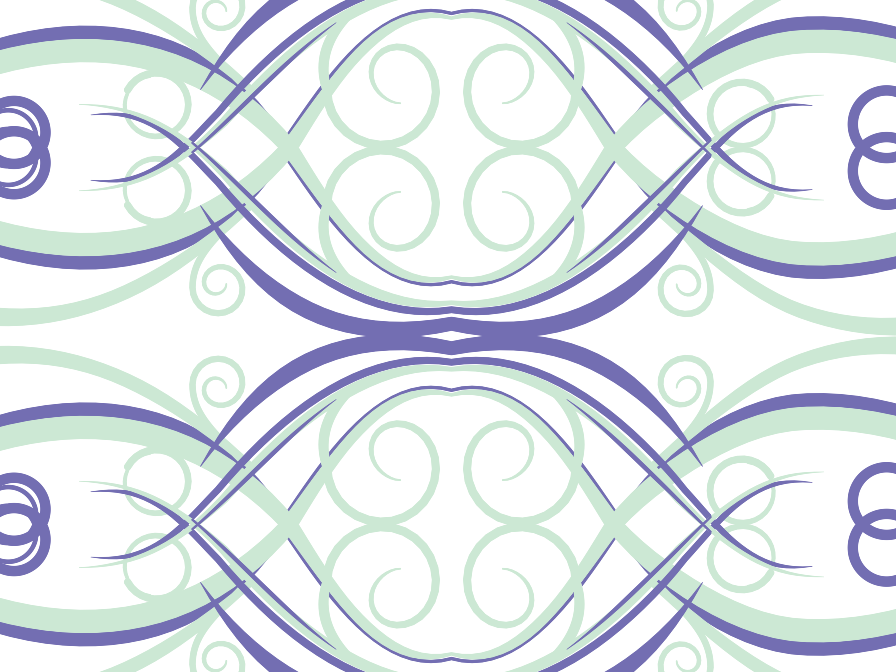
Reproduce this pattern procedurally as a Shadertoy shader.

```glsl
const vec3 WHITE = vec3(1.0);
const vec3 MINT = vec3(0.80, 0.91, 0.83);
const vec3 VIOLET = vec3(0.45, 0.43, 0.70);
const float CANVAS_HEIGHT = 576.0;
const float REPEAT_HEIGHT = 323.0;
const float AXIS_X = 387.0;
const float TAU = 6.2831853;

// Distance to a segment whose half width changes from ra to rb
float taperedSegment(vec2 p, vec2 a, vec2 b, float ra, float rb) {
    vec2 ab = b - a;
    float h = clamp(dot(p - a, ab) / dot(ab, ab), 0.0, 1.0);
    return length(p - a - ab * h) - mix(ra, rb, h);
}

vec2 cubic(vec2 a, vec2 b, vec2 c, vec2 d, float t) {
    float s = 1.0 - t;
    return s * s * s * a + 3.0 * s * s * t * b + 3.0 * s * t * t * c + t * t * t * d;
}

// Half width at the start, middle and end of a stroke
float taper(vec3 w, float t) {
    return t < 0.5 ? mix(w.x, w.y, sin(t * TAU * 0.5))
                   : mix(w.z, w.y, sin(t * TAU * 0.5));
}

float stroke(vec2 p, vec2 a, vec2 b, vec2 c, vec2 d, vec3 width) {
    const int STEPS = 20;
    float dist = 1e4;
    vec2 last = a;
    float lastWidth = width.x;
    for (int i = 1; i <= STEPS; i++) {
        float t = float(i) / float(STEPS);
        vec2 next = cubic(a, b, c, d, t);
        float nextWidth = taper(width, t);
        dist = min(dist, taperedSegment(p, last, next, lastWidth, nextWidth));
        last = next;
        lastWidth = nextWidth;
    }
    return dist;
}

// Spiral that drifts from one centre and radius to another
float curl(vec2 p, vec2 c0, vec2 c1, vec2 radii, float start, float turns, vec2 width) {
    const int STEPS = 36;
    float dist = 1e4;
    vec2 last = c0 + radii.x * vec2(cos(start), sin(start));
    float lastWidth = width.x;
    for (int i = 1; i <= STEPS; i++) {
        float t = float(i) / float(STEPS);
        float k = smoothstep(0.2, 0.95, t);
        float angle = start + turns * TAU * t;
        vec2 next = mix(c0, c1, k) + mix(radii.x, radii.y, k) * vec2(cos(angle), sin(angle));
        float nextWidth = mix(width.x, width.y, t * t);
        dist = min(dist, taperedSegment(p, last, next, lastWidth, nextWidth));
        last = next;
        lastWidth = nextWidth;
    }
    return dist;
}

float ring(vec2 p, vec2 centre, float radius, float halfWidth) {
    return abs(length(p - centre) - radius) - halfWidth;
}

vec3 paint(vec3 base, vec3 ink, float dist, float pixel) {
    return mix(base, ink, smoothstep(0.5 * pixel, -0.5 * pixel, dist));
}

void mainImage(out vec4 fragColor, in vec2 fragCoord) {
    float pixel = CANVAS_HEIGHT / iResolution.y;
    vec2 pos = fragCoord * pixel;

    // Fold rows and sides; the right side flares outward slightly
    float rightSide = step(AXIS_X, pos.x);
    float u = abs(pos.x - AXIS_X);
    float v = abs(mod(pos.y - 0.5 * CANVAS_HEIGHT, REPEAT_HEIGHT) - 0.5 * REPEAT_HEIGHT);
    float flare = 8.0 * rightSide * smoothstep(180.0, 300.0, u);

    float edging = 1e4, bands = 1e4, sweep = 1e4, ribbon = 1e4, accent = 1e4;
    for (float s = -1.0; s < 2.0; s += 2.0) {
        vec2 q = vec2(u, s * v);
        vec2 p = q - vec2(0.0, flare);

        // Violet edging behind the broad bands
        edging = min(edging, stroke(p, vec2(392, 87), vec2(290, 117), vec2(205, 88), vec2(150, 18), vec3(5.5, 6, 1)));
        edging = min(edging, stroke(p, vec2(142, -8), vec2(108, -58), vec2(60, -132), vec2(0, -115), vec3(1.5)));

        // Broad mint bands and outer branches
        bands = min(bands, stroke(p, vec2(392, 72), vec2(290, 100), vec2(205, 75), vec2(139, 0), vec3(10, 10, 7)));
        bands = min(bands, stroke(p, vec2(139, 0), vec2(105, -50), vec2(60, -128), vec2(0, -111), vec3(7, 4.5, 1.5)));
        bands = min(bands, stroke(p, vec2(392, 145), vec2(310, 150), vec2(245, 115), vec2(170, 48), vec3(8, 6, 3)));

        // Mint curls and their stems
        bands = min(bands, curl(q, vec2(59, 50), vec2(44, 57), vec2(48, 19), 0.0, -1.25, vec2(4, 0.8)));
        bands = min(bands, stroke(q, vec2(107, 50), vec2(113, 70), vec2(110, 92), vec2(88, 114), vec3(4, 4.5, 4)));
        bands = min(bands, curl(p, vec2(200, 120), vec2(200, 117), vec2(22, 7), 0.0, 1.5, vec2(2.8, 0.8)));
        bands = min(bands, stroke(p, vec2(222, 120), vec2(222, 95), vec2(205, 80), vec2(180, 55), vec3(2.8, 3, 3)));
        vec2 knot = mix(vec2(253, 36), vec2(249, 28), rightSide);
        bands = min(bands, curl(q, knot, knot + vec2(2, 0), vec2(28, 25), 0.5, 1.15, vec2(3.2, 1)));

        // Violet sweeps and side rings
        sweep = min(sweep, stroke(q, vec2(215, 50), vec2(160, 135), vec2(95, 170), vec2(0, 151), vec3(0.4, 7.5, 6)));
        sweep = min(sweep, stroke(p, vec2(309, 28), vec2(255, 34), vec2(235, 6), vec2(200, -30), vec3(0.3, 2.8, 3)));
        sweep = min(sweep, stroke(p, vec2(200, -30), vec2(140, -102), vec2(70, -150), vec2(0, -139), vec3(3, 3.5, 3)));
        vec2 sideRing = mix(vec2(375, 13), vec2(373, 20), rightSide);
        sweep = min(sweep, ring(q, sideRing, mix(27.0, 29.0, rightSide), 4.5));
        sweep = min(sweep, ring(q, vec2(380, 8), 24.0, 2.0) + 1e4 * rightSide);

        // Mint ribbon with a fine violet inner line
        ribbon = min(ribbon, stroke(p, vec2(319, 37), vec2(265, 36), vec2(230, 12), vec2(195, -22), vec3(0.3, 2, 4)));
        ribbon = min(ribbon, stroke(p, vec2(195, -22), vec2(135, -90), vec2(70, -142), vec2(0, -133), vec3(4, 5, 2)));
        accent = min(accent, stroke(p, vec2(222, 4), vec2(180, -32), vec2(140, -78), vec2(99, -107), vec3(1, 2, 0.3)));
    }

    // Layer the inks from back to front
    vec3 color = paint(WHITE, VIOLET, edging, pixel);
    color = paint(color, MINT, bands, pixel);
    color = paint(color, VIOLET, sweep, pixel);
    color = paint(color, MINT, ribbon, pixel);
    color = paint(color, VIOLET, accent, pixel);
    fragColor = vec4(color, 1.0);
}
```
